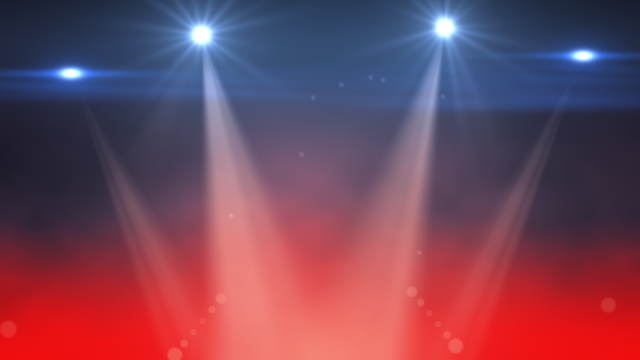
Give the GLSL for this background, as a Shadertoy shader.

```glsl
// Four stage spotlights with blue flares shining through smoke onto a red floor haze.

// Places: x runs 0 to 16/9, y runs 0 to 1 from the floor up
const float ASPECT = 16.0 / 9.0;
const vec2 STAR_LEFT = vec2(0.560, 0.903);
const vec2 STAR_RIGHT = vec2(1.236, 0.924);
const vec2 FLARE_LEFT = vec2(0.197, 0.796);
const vec2 FLARE_RIGHT = vec2(1.620, 0.845);
const int RAY_COUNT = 16;
const int SPARK_COUNT = 8;

// Colours
const vec3 SKY = vec3(0.19, 0.28, 0.42);
const vec3 DUSK = vec3(0.34, 0.32, 0.43);
const vec3 SHADOW = vec3(0.09, 0.08, 0.135);
const vec3 FLOOR_RED = vec3(0.94, 0.05, 0.06);
const vec3 HAZE = vec3(0.88, 0.31, 0.32);
const vec3 PEACH = vec3(0.97, 0.62, 0.54);
const vec3 BEAM_HIGH = vec3(0.64, 0.68, 0.80);
const vec3 BEAM_LOW = vec3(0.95, 0.57, 0.54);
const vec3 FLARE_BLUE = vec3(0.10, 0.36, 0.90);
const vec3 STAR_BLUE = vec3(0.45, 0.62, 0.86);

float hash(vec2 p) {
    vec3 q = fract(vec3(p.xyx) * 0.1031);
    q += dot(q, q.yzx + 33.33);
    return fract((q.x + q.y) * q.z);
}

float noise(vec2 p) {
    vec2 i = floor(p), f = fract(p);
    f = f * f * (3.0 - 2.0 * f);
    return mix(mix(hash(i), hash(i + vec2(1, 0)), f.x),
               mix(hash(i + vec2(0, 1)), hash(i + vec2(1, 1)), f.x), f.y);
}

float fbm(vec2 p) {
    float sum = 0.0, amp = 0.5;
    for (int i = 0; i < 4; i++) {
        sum += amp * noise(p);
        p = p * 2.03 + 17.0;
        amp *= 0.5;
    }
    return sum;
}

float gauss(float x) { return exp(-x * x); }

// Streaky cone below a lamp, bounded by two slopes dx/dy
float beam(vec2 p, vec2 lamp, float slopeA, float slopeB, float fadeIn, float seed) {
    float drop = lamp.y - p.y;
    float t = ((p.x - lamp.x) / max(drop, 0.001) - slopeA) / (slopeB - slopeA);
    float cone = smoothstep(-0.2, 0.2, t) * (1.0 - smoothstep(0.45, 1.3, t));
    float streaks = 0.45 + 0.9 * noise(vec2(t * 4.5, seed));
    return cone * streaks * smoothstep(0.01, fadeIn, drop);
}

// White core, halo and soft rays at hashed angles
vec3 star(vec2 p, vec2 lamp, float seed) {
    vec2 d = p - lamp;
    float r = length(d), rays = 0.0;
    for (int i = 0; i < RAY_COUNT; i++) {
        float id = float(i);
        float angle = 6.2832 * (id + 0.8 * hash(vec2(id, seed))) / float(RAY_COUNT);
        vec2 dir = vec2(cos(angle), sin(angle));
        float along = max(dot(d, dir), 0.0);
        float across = dot(d, vec2(-dir.y, dir.x));
        float reach = mix(0.04, 0.13, hash(vec2(seed, id + 9.0)));
        rays += gauss(across / (0.004 + 0.06 * along)) * exp(-along / reach) * smoothstep(0.0, 0.03, along);
    }
    vec3 halo = STAR_BLUE * (0.62 * exp(-r / 0.045) + 0.22 * exp(-r / 0.14) + 0.24 * rays);
    return halo + vec3(0.85) * gauss(r / 0.025);
}

// Small oval core with a long horizontal streak
vec3 flare(vec2 p, vec2 lamp) {
    vec2 d = p - lamp;
    float streak = gauss(d.y / 0.011) * exp(-abs(d.x) / 0.13);
    float glow = exp(-length(d * vec2(0.55, 1.0)) / 0.026);
    return FLARE_BLUE * (0.6 * streak + 0.75 * glow) + vec3(0.9) * gauss(length(d / vec2(0.028, 0.014)));
}

// Ragged blue sheet with a firmer lower edge
float sheet(vec2 p, float bottom, float top, float centre, float width) {
    float lines = noise(vec2(p.x * 2.5, p.y * 55.0 + p.x * 2.0));
    float body = smoothstep(bottom - 0.015, bottom + 0.025, p.y) * (1.0 - smoothstep(top - 0.07, top, p.y));
    return body * gauss((p.x - centre) / width) * (0.4 + 0.6 * lines);
}

float disc(vec2 p, vec2 centre, float radius) {
    return 1.0 - smoothstep(0.7, 1.15, length(p - centre) / radius);
}

// Row of lens discs, large at both ends
float discChain(vec2 p, vec2 start, vec2 end) {
    float sum = 0.0;
    for (int i = 0; i < 6; i++) {
        float t = float(i) / 5.0, ends = abs(t * 2.0 - 1.0);
        float radius = 0.009 + 0.013 * ends * ends * ends * (0.5 + 0.5 * t);
        sum += disc(p, mix(start, end, t), radius) * mix(0.15, 0.36, ends);
    }
    return sum;
}

void mainImage(out vec4 fragColor, in vec2 fragCoord) {
    vec2 p = fragCoord / iResolution.xy * vec2(ASPECT, 1.0);
    float centre = gauss((p.x - 0.89) / 0.62);
    float smoke = fbm(p * vec2(2.8, 3.4) + 3.0);

    // Backdrop: blue above, dark sides, red rising from the floor
    vec3 col = mix(DUSK, SKY, smoothstep(0.52, 0.85, p.y));
    col = mix(SHADOW, col, clamp(centre + 0.25 * smoothstep(0.6, 0.9, p.y), 0.0, 1.0));
    col *= 1.0 - 0.35 * smoothstep(0.86, 1.05, p.y);
    float rise = p.y - 0.07 * centre - 0.12 * (smoke - 0.47);
    col = mix(col, FLOOR_RED, 1.0 - smoothstep(0.0, 0.40, rise));
    float hazeHeight = gauss((p.y - 0.20) / 0.27);
    col = mix(col, HAZE, 0.70 * centre * centre * hazeHeight * (0.55 + 0.9 * smoke));
    col += vec3(0.24, 0.13, 0.16) * (smoke - 0.35) * gauss((p.y - 0.43) / 0.2);

    // Beams
    float mainBeams = beam(p, STAR_LEFT, 0.05, 0.40, 0.15, 2.0) + beam(p, STAR_RIGHT, -0.11, -0.43, 0.15, 7.0);
    float sideBeams = beam(p, FLARE_LEFT, 0.34, 0.57, 0.40, 4.0) + beam(p, FLARE_RIGHT, -0.36, -0.57, 0.40, 11.0);
    float faintBeams = beam(p, STAR_LEFT, -0.65, -0.20, 0.2, 15.0) + beam(p, STAR_RIGHT, 0.15, 0.60, 0.2, 19.0);
    float strength = 0.56 * mainBeams + 0.24 * sideBeams
                   + 0.08 * faintBeams * smoothstep(0.35, 0.8, p.y);
    strength *= (0.75 + 0.5 * smoke) * mix(0.75, 1.0, smoothstep(0.0, 0.2, p.y));
    col = mix(col, mix(BEAM_LOW, BEAM_HIGH, smoothstep(0.25, 0.85, p.y)), min(strength, 0.8));
    col = mix(col, PEACH, 0.6 * gauss(length((p - vec2(0.91, 0.0)) / vec2(0.24, 0.17))));

    // Blue sheets, flares and stars
    float sheets = sheet(p, 0.722, 0.83, 0.25, 0.50) + sheet(p, 0.692, 0.85, 1.52, 0.48);
    col += FLARE_BLUE * 0.27 * sheets;
    col += flare(p, FLARE_LEFT) + flare(p, FLARE_RIGHT);
    col += star(p, STAR_LEFT, 3.0) + star(p, STAR_RIGHT, 8.0);

    // Lens discs and drifting sparks
    float discs = discChain(p, vec2(0.614, 0.171), vec2(0.486, 0.014))
                + discChain(p, vec2(1.144, 0.190), vec2(1.266, 0.039));
    discs += 0.2 * (disc(p, vec2(1.690, 0.153), 0.022) + disc(p, vec2(0.023, 0.086), 0.025));
    col = mix(col, PEACH, min(discs, 0.6));
    for (int i = 0; i < SPARK_COUNT; i++) {
        float id = float(i);
        vec2 spot = vec2(mix(0.4, 1.4, hash(vec2(id, 21.0))), mix(0.25, 0.85, hash(vec2(id, 37.0))));
        col += BEAM_HIGH * 0.14 * gauss(length(p - spot) / 0.006);
    }
    fragColor = vec4(clamp(col, 0.0, 1.0), 1.0);
}
```
